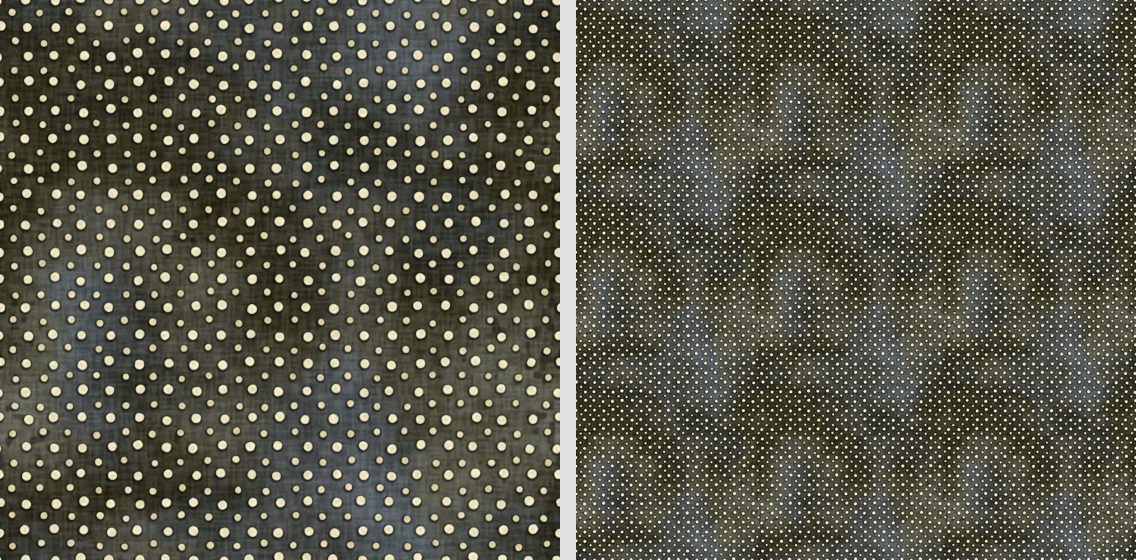
Left, the tile; right, the same tile 3 across and 3 down.
This pattern is drawn by a WebGL 2 fragment shader. Its source:

```glsl
#version 300 es
precision highp float;

uniform vec2 u_resolution;
out vec4 fragColor;

const float REPEATS = 20.0;
const vec3 BROWN_SHADE = vec3(0.195, 0.19, 0.14);
const vec3 CHARCOAL = vec3(0.28, 0.28, 0.255);
const vec3 BLUE_GREY = vec3(0.355, 0.37, 0.365);
const vec3 CREAM = vec3(0.96, 0.94, 0.82);
const vec3 TAN = vec3(0.80, 0.74, 0.55);
const vec3 RIM = vec3(0.52, 0.48, 0.36);

// Integer hash giving two values in 0..1
vec2 hash2(vec2 cell, float seed) {
  uvec3 v = uvec3(ivec3(vec3(cell, seed))) * 1664525u + 1013904223u;
  v.x += v.y * v.z; v.y += v.z * v.x; v.z += v.x * v.y;
  v ^= v >> 16u;
  v.x += v.y * v.z; v.y += v.z * v.x;
  return vec2(v.xy >> 8u) / 16777216.0;
}

// Value noise that wraps over the given whole number of cells
float wrapNoise(vec2 uv, vec2 period, float seed) {
  vec2 p = uv * period;
  vec2 i = floor(p);
  vec2 f = fract(p);
  f = f * f * (3.0 - 2.0 * f);
  float a = hash2(mod(i, period), seed).x;
  float b = hash2(mod(i + vec2(1.0, 0.0), period), seed).x;
  float c = hash2(mod(i + vec2(0.0, 1.0), period), seed).x;
  float d = hash2(mod(i + vec2(1.0), period), seed).x;
  return mix(mix(a, b, f.x), mix(c, d, f.x), f.y);
}

float wrapFbm(vec2 uv, float period, float seed) {
  float sum = 0.0;
  float weight = 0.5;
  for (int octave = 0; octave < 5; octave++) {
    sum += weight * wrapNoise(uv, vec2(period), seed + float(octave));
    period *= 2.0;
    weight *= 0.55;
  }
  return sum / 1.055;
}

// Mottled cloth with fine crossed threads
vec3 agedCloth(vec2 uv) {
  float cloud = wrapFbm(uv, 4.0, 11.0);
  float stain = wrapFbm(uv, 5.0, 31.0);
  vec3 color = mix(BROWN_SHADE, CHARCOAL, smoothstep(0.28, 0.52, cloud));
  color = mix(color, BLUE_GREY, smoothstep(0.45, 0.75, cloud));
  color *= mix(vec3(1.06, 1.03, 0.89), vec3(0.96, 1.0, 1.07), smoothstep(0.35, 0.65, stain));
  float warp = wrapNoise(uv, vec2(230.0, 36.0), 51.0);
  float weft = wrapNoise(uv, vec2(36.0, 230.0), 61.0);
  float grain = wrapNoise(uv, vec2(256.0), 71.0);
  color += 0.085 * (warp + weft - 1.0) + 0.05 * (grain - 0.5);
  float speck = wrapNoise(uv, vec2(70.0), 81.0) * (1.0 - stain);
  return color * (1.0 - 0.35 * smoothstep(0.5, 0.68, speck));
}

// One jittered dot per lattice cell, with a dark halo and a worn face
vec3 paintDots(vec3 ground, vec2 uv, vec2 shift, float radius, float age, float seed) {
  vec2 p = uv * REPEATS - shift;
  vec2 cell = floor(p + 0.5);
  vec2 id = mod(cell, REPEATS);
  vec2 jitter = (hash2(id, seed) - 0.5) * 0.17;
  vec2 wear = hash2(id, seed + 1.0);
  vec2 local = p - cell - jitter;
  float size = radius * mix(0.93, 1.07, wear.x);
  float ragged = (wrapNoise(uv, vec2(160.0), seed + 2.0) - 0.5) * 0.025;
  float dist = length(local) - size + ragged;
  float soft = max(0.025, 0.7 * REPEATS / min(u_resolution.x, u_resolution.y));

  float haloDist = length(local + vec2(0.015, 0.03)) - size;
  float halo = 1.0 - smoothstep(0.0, 0.1, haloDist);
  vec3 color = ground * (1.0 - 0.48 * halo);

  float center = 1.0 - smoothstep(0.2, 0.75, length(local) / size);
  float tint = age * mix(0.4, 1.0, wear.y) + 0.22 * center;
  vec3 face = mix(CREAM, TAN, clamp(tint, 0.0, 1.0));
  face *= 0.95 + 0.1 * wrapNoise(uv, vec2(200.0), seed + 3.0);
  face = mix(face, RIM, 0.6 * smoothstep(-0.055, 0.0, dist));
  return mix(color, face, 1.0 - smoothstep(-soft, soft, dist));
}

void main() {
  vec2 uv = gl_FragCoord.xy / u_resolution;
  vec3 color = agedCloth(uv);
  // Large dots on lattice corners, small dots between them
  color = paintDots(color, uv, vec2(-0.04, 0.04), 0.172, 0.16, 101.0);
  color = paintDots(color, uv, vec2(0.5, 0.53), 0.126, 0.6, 151.0);
  fragColor = vec4(clamp(color, 0.0, 1.0), 1.0);
}
```
